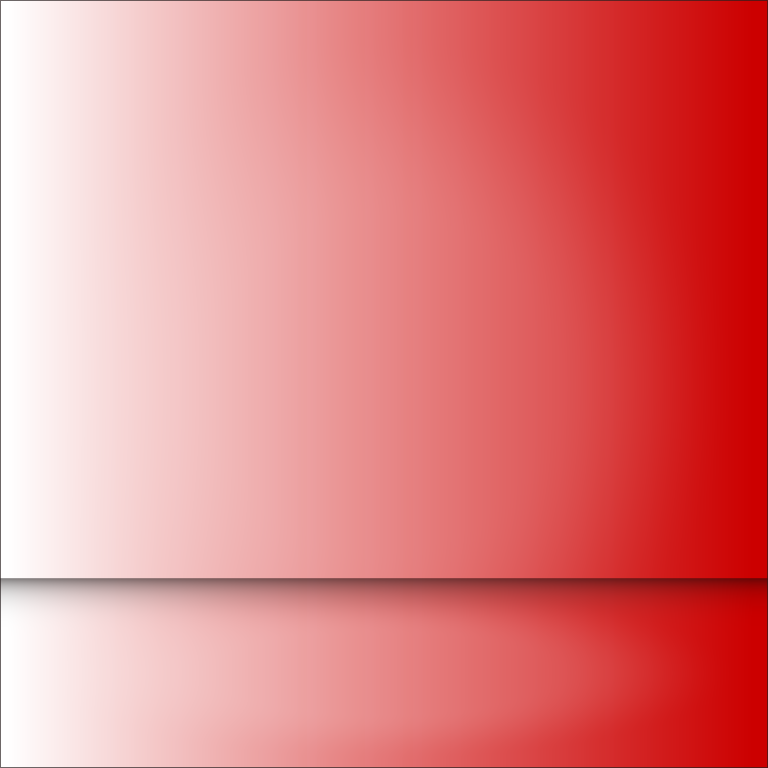
This background is drawn by a WebGL 1 fragment shader. Its source:

```glsl
precision highp float;
// Draws a white-to-red studio backdrop with soft glows, a shaded floor and a thin frame.

uniform vec2 u_resolution;

const vec3 WHITE = vec3(1.0);
const vec3 RED = vec3(0.8, 0.0, 0.0);
const vec3 SHADOW = vec3(0.06, 0.04, 0.04);
const vec3 FRAME = vec3(0.15, 0.12, 0.12);
const float FLOOR_TOP = 0.247;

// Sine-free hash of one value
float hash(float n) {
  n = fract(n * 0.1031);
  n *= n + 33.33;
  return fract(n * (n + n));
}

// Horizontal gradient with faint vertical bands
vec3 backdrop(float x, float bandCount) {
  float ramp = clamp((x - 0.01) / 0.97, 0.0, 1.0);
  ramp += 0.12 * ramp * (1.0 - ramp);
  float tint = (hash(floor(x * bandCount) + 7.0) - 0.5) * 0.008;
  float strength = 4.0 * ramp * (1.0 - ramp);
  return mix(WHITE, RED, ramp) + vec3(0.0, 0.4, 1.0) * tint * strength;
}

// Soft elliptical light with a flat middle
float glow(vec2 p, vec2 center, vec2 size) {
  float d = length((p - center) / size);
  return 1.0 - smoothstep(0.46, 1.0, d);
}

// Shade cast below an edge, shorter toward the sides
float edgeShadow(vec2 p, float edgeY) {
  float depth = max(edgeY - p.y, 0.0);
  float side = abs(p.x - 0.5) * 2.0;
  float reach = mix(0.019, 0.015, side * side);
  return 0.54 * exp(-depth / reach) * (1.0 - smoothstep(0.03, 0.08, depth));
}

// Coverage of a thin line along the canvas border
float frameLine(vec2 p, float width, float pixel) {
  vec2 inset = min(p, 1.0 - p);
  float d = min(inset.x, inset.y);
  return clamp((width - d) / pixel + 0.5, 0.0, 1.0);
}

void main() {
  vec2 p = gl_FragCoord.xy / u_resolution;
  float pixel = 1.0 / min(u_resolution.x, u_resolution.y);
  float onFloor = 1.0 - smoothstep(-0.5 * pixel, 0.5 * pixel, p.y - FLOOR_TOP);

  // Wall and floor share the gradient but have separate lights
  vec3 color = backdrop(p.x, 80.0);
  float wallGlow = glow(p, vec2(0.5), vec2(0.46));
  float floorGlow = glow(p, vec2(0.5, 0.5 * FLOOR_TOP), vec2(0.46, 0.46 * FLOOR_TOP));
  color = mix(color, WHITE, 0.13 * mix(wallGlow, floorGlow, onFloor));

  // Floor shadow and frame
  color = mix(color, SHADOW, onFloor * edgeShadow(p, FLOOR_TOP));
  color = mix(color, FRAME, 0.8 * frameLine(p, 0.0011, pixel));

  gl_FragColor = vec4(clamp(color, 0.0, 1.0), 1.0);
}
```
